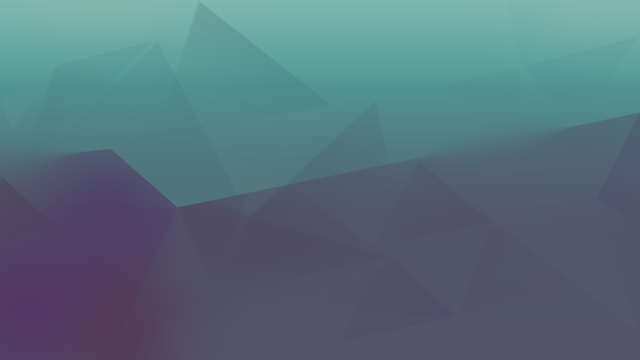
Give the GLSL for this background, as a WebGL 1 fragment shader.

```glsl
precision mediump float;
// Faceted dusk backdrop: a teal sky gradient meets a violet slope along a bent
// ridge. Soft radial glows colour both, and translucent triangles, each crisp
// on one side and fading towards its last corner, add the folded paper look.

uniform vec2 u_resolution;

// Canvas units: 100 high, 177.8 wide, origin at the lower left.
const vec2 CANVAS = vec2(177.8, 100.0);
const float EDGE = 0.25;     // softness of crisp edges
const float FEATHER = 1.2;   // softness of the other facet sides
const float FOLD = 0.82;     // overall strength of the facets

const vec3 SKY_TOP = vec3(0.49, 0.72, 0.685);
const vec3 SKY_MID = vec3(0.32, 0.60, 0.59);
const vec3 SKY_LOW = vec3(0.315, 0.455, 0.485);
const vec3 SLOPE_TOP = vec3(0.315, 0.43, 0.475);
const vec3 SLOPE_MID = vec3(0.32, 0.33, 0.42);
const vec3 SLOPE_LOW = vec3(0.325, 0.33, 0.412);
const vec3 HAZE = vec3(0.55, 0.72, 0.68);
const vec3 VIOLET = vec3(0.325, 0.20, 0.38);
const vec3 INDIGO = vec3(0.305, 0.255, 0.41);
const vec3 MAROON = vec3(0.325, 0.215, 0.315);
const vec3 PLUM = vec3(0.305, 0.25, 0.37);
const vec3 BLUE = vec3(0.31, 0.375, 0.48);
const vec3 PINE = vec3(0.27, 0.47, 0.49);
const vec3 MINT = vec3(0.36, 0.60, 0.58);
const vec3 SLATE = vec3(0.34, 0.38, 0.44);

float cross2(vec2 a, vec2 b) {
  return a.x * b.y - a.y * b.x;
}

// Height at x of the line through a and b.
float lineAt(float x, vec2 a, vec2 b) {
  return mix(a.y, b.y, (x - a.x) / (b.x - a.x));
}

float glow(vec2 p, vec2 centre, vec2 radius) {
  vec2 d = (p - centre) / radius;
  return exp(-dot(d, d));
}

// Triangle coverage, crisp along ab, feathered elsewhere, fading out at c.
float facet(vec2 p, vec2 a, vec2 b, vec2 c) {
  float area = cross2(b - a, c - a);
  vec3 bary = vec3(cross2(c - b, p - b), cross2(a - c, p - c), cross2(b - a, p - a)) / area;
  vec3 dist = bary * abs(area) / vec3(length(c - b), length(a - c), length(b - a));
  float inside = smoothstep(-EDGE, EDGE, dist.z)
    * smoothstep(-EDGE, FEATHER, dist.x) * smoothstep(-EDGE, FEATHER, dist.y);
  return FOLD * inside * (1.0 - clamp(bary.z, 0.0, 1.0));
}

vec3 skyColour(vec2 p) {
  vec3 c = mix(SKY_LOW, SKY_MID, smoothstep(49.0, 84.0, p.y));
  c = mix(c, SKY_TOP, clamp((p.y - 76.0) / 24.0, 0.0, 1.0));
  c = mix(c, HAZE, 0.45 * glow(p, vec2(28.0, 104.0), vec2(26.0, 13.0)));
  c = mix(c, HAZE, 0.4 * glow(p, vec2(172.0, 103.0), vec2(24.0, 14.0)));
  // Folds of the sky
  c = mix(c, PINE, 0.38 * facet(p, vec2(54.9, 100.0), vec2(92.6, 70.4), vec2(43.0, 62.0)));
  c = mix(c, PINE, 0.20 * facet(p, vec2(15.0, 81.5), vec2(43.5, 88.9), vec2(4.6, 50.0)));
  c = mix(c, PINE, 0.16 * facet(p, vec2(15.0, 81.5), vec2(4.6, 50.0), vec2(43.5, 75.0)));
  c = mix(c, MINT, 0.35 * facet(p, vec2(0.0, 72.5), vec2(3.6, 63.0), vec2(15.0, 81.5)));
  c = mix(c, PINE, 0.12 * facet(p, vec2(145.0, 81.5), vec2(122.0, 76.0), vec2(144.7, 60.0)));
  c = mix(c, PINE, 0.15 * facet(p, vec2(145.0, 81.5), vec2(177.8, 90.0), vec2(160.0, 62.0)));
  c = mix(c, MINT, 0.12 * facet(p, vec2(145.0, 81.5), vec2(141.0, 100.0), vec2(157.0, 100.0)));
  return c;
}

vec3 slopeColour(vec2 p) {
  vec3 c = mix(SLOPE_MID, SLOPE_TOP, smoothstep(35.0, 67.0, p.y));
  c = mix(SLOPE_LOW, c, smoothstep(0.0, 28.0, p.y));
  c = mix(c, PLUM, 0.32 * glow(p, vec2(72.0, 32.0), vec2(24.0, 14.0)));
  c = mix(c, BLUE, 0.30 * glow(p, vec2(161.0, 55.0), vec2(16.0, 12.0)));
  c = mix(c, INDIGO, 0.80 * glow(p, vec2(30.0, 42.0), vec2(18.0, 17.0)));
  c = mix(c, VIOLET, 0.88 * glow(p, vec2(8.0, 14.0), vec2(34.0, 24.0)));
  c = mix(c, MAROON, 0.65 * glow(p, vec2(34.0, 4.0), vec2(13.0, 22.0)));
  // Folds of the slope, left to right
  c = mix(c, PLUM, 0.70 * facet(p, vec2(0.0, 51.4), vec2(16.2, 36.3), vec2(-14.0, 28.0)));
  c = mix(c, VIOLET, 0.25 * facet(p, vec2(49.3, 42.4), vec2(30.0, 0.0), vec2(5.0, 45.0)));
  c = mix(c, SLATE, 0.20 * facet(p, vec2(49.3, 42.4), vec2(57.9, 22.5), vec2(37.0, 17.8)));
  c = mix(c, PLUM, 0.35 * facet(p, vec2(49.3, 42.4), vec2(69.4, 46.5), vec2(60.0, 18.0)));
  c = mix(c, PLUM, 0.28 * facet(p, vec2(69.4, 39.4), vec2(110.0, 28.2), vec2(58.0, 18.0)));
  c = mix(c, BLUE, 0.25 * facet(p, vec2(81.0, 48.6), vec2(104.2, 31.0), vec2(115.7, 55.8)));
  c = mix(c, PLUM, 0.25 * facet(p, vec2(115.7, 55.8), vec2(136.6, 38.0), vec2(104.2, 31.0)));
  c = mix(c, INDIGO, 0.28 * facet(p, vec2(110.0, 28.2), vec2(127.3, 12.0), vec2(80.0, 12.0)));
  c = mix(c, INDIGO, 0.25 * facet(p, vec2(127.3, 12.0), vec2(93.8, 5.1), vec2(106.0, 30.0)));
  c = mix(c, INDIGO, 0.20 * facet(p, vec2(136.6, 38.0), vec2(127.3, 12.0), vec2(163.0, 19.0)));
  c = mix(c, SLATE, 0.28 * facet(p, vec2(115.7, 55.8), vec2(177.8, 7.4), vec2(165.5, 50.0)));
  c = mix(c, INDIGO, 0.35 * facet(p, vec2(177.8, 68.7), vec2(165.5, 44.4), vec2(190.0, 30.0)));
  return c;
}

void main() {
  vec2 p = gl_FragCoord.xy / u_resolution * CANVAS;

  // Ridge: a low peak on the left, then one long rise to the right
  float rise = lineAt(p.x, vec2(0.0, 55.3), vec2(30.8, 58.6));
  float fall = lineAt(p.x, vec2(30.8, 58.6), vec2(49.3, 42.4));
  float climb = lineAt(p.x, vec2(49.3, 42.4), vec2(177.8, 68.7));
  float depth = max(min(rise, fall), climb) - p.y;

  // The ridge dissolves at the far left and right of the middle
  float softness = mix(9.0, EDGE, smoothstep(0.0, 24.0, p.x));
  softness += 6.0 * smoothstep(112.0, 134.0, p.x) * (1.0 - smoothstep(143.0, 160.0, p.x));
  float below = smoothstep(-softness, softness, depth);
  vec3 colour = mix(skyColour(p), slopeColour(p), below);

  // Folds that cross the ridge and meet in one low tip
  vec2 tip = vec2(69.4, 39.4);
  colour = mix(colour, PINE, 0.25 * facet(p, vec2(43.5, 88.9), tip, vec2(14.0, 60.0)));
  colour = mix(colour, MINT, 0.15 * facet(p, tip, vec2(43.5, 88.9), vec2(104.6, 72.2)));
  colour = mix(colour, INDIGO, 0.18 * facet(p, tip, vec2(104.6, 72.2), vec2(112.0, 40.0)));

  gl_FragColor = vec4(colour, 1.0);
}
```
